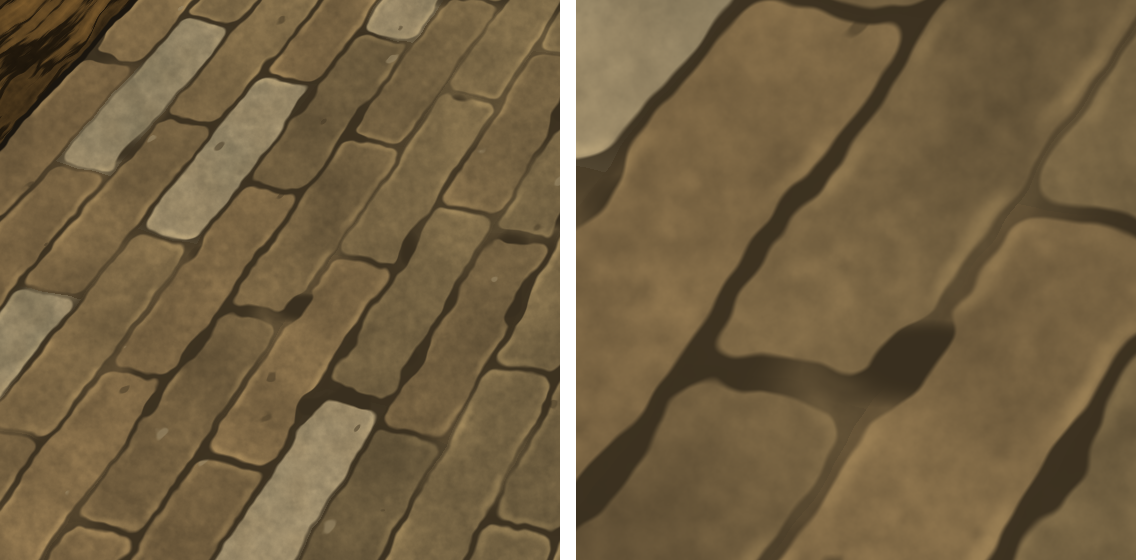
Left, the full canvas; right, a detail of the centre.
A Shadertoy shader for this texture:

```glsl
// Worn brown brick paving in slanted perspective rows, with a few pale bricks and a dark timber corner.
#define BRICK_LENGTH 2.55
#define ROW_SHIFT 0.63
#define JOINT_WIDTH 0.026
#define CORNER_RADIUS 0.16
#define WOBBLE 0.085
#define LONE_PALE vec2(7.0, -3.0)
#define BROWN vec3(0.468, 0.382, 0.252)
#define OLIVE vec3(0.435, 0.368, 0.248)
#define PALE vec3(0.615, 0.550, 0.420)
#define PALE_GREY vec3(0.520, 0.475, 0.365)
#define JOINT_DARK vec3(0.225, 0.185, 0.120)
#define TIMBER vec3(0.350, 0.255, 0.125)

float hash(vec2 p) {
    return fract(sin(dot(p, vec2(127.1, 311.7))) * 43758.545);
}

float noise(vec2 p) {
    vec2 i = floor(p), f = fract(p);
    f = f * f * (3.0 - 2.0 * f);
    return mix(mix(hash(i), hash(i + vec2(1, 0)), f.x),
               mix(hash(i + vec2(0, 1)), hash(i + vec2(1, 1)), f.x), f.y);
}

float fbm(vec2 p) {
    float sum = 0.0, amp = 0.5;
    for (int i = 0; i < 5; i++) {
        sum += amp * noise(p);
        p = mat2(1.6, 1.2, -1.2, 1.6) * p + 3.7;
        amp *= 0.5;
    }
    return sum;
}

// Width of one row of bricks at a given height of the canvas.
float rowScale(vec2 uv) {
    return 0.110 + 0.0417 * (1.0 - uv.y);
}

// Perspective floor: x counts rows, y runs along them.
vec2 floorCoords(vec2 uv) {
    float t = 1.0 - uv.y;
    return vec2(uv.x - 0.241 + 0.925 * t, t - 0.2 * uv.x) / rowScale(uv);
}

// A diagonal run of pale bricks on the left, and a single one apart.
float isPale(vec2 id) {
    bool run = abs(mod(id.x - id.y, 3.0) - 2.0) < 0.5 && id.x < 4.5 && id.x + id.y < 2.5;
    return run || distance(id, LONE_PALE) < 0.5 ? 1.0 : 0.0;
}

// Scattered small marks: x is the coverage, y picks dark or light.
vec2 chips(vec2 g) {
    vec2 cell = floor(g), result = vec2(0.0);
    for (int j = -1; j <= 1; j++)
    for (int i = -1; i <= 1; i++) {
        vec2 c = cell + vec2(i, j);
        vec2 centre = c + vec2(hash(c + 5.1), hash(c + 9.3));
        float radius = 0.04 + 0.09 * hash(c + 2.7);
        float dist = length(g - centre) + 0.12 * (noise(g * 9.0) - 0.5);
        float cover = step(0.74, hash(c)) * (1.0 - smoothstep(radius * 0.4, radius, dist));
        if (cover > result.x) result = vec2(cover, hash(c + 13.0));
    }
    return result;
}

void mainImage(out vec4 fragColor, in vec2 fragCoord) {
    vec2 uv = fragCoord / iResolution.xy;
    float aa = 0.7 / (iResolution.y * rowScale(uv));
    vec2 flat_g = floorCoords(uv);
    vec2 g = flat_g + WOBBLE * (vec2(noise(uv * 20.0), noise(uv * 20.0 + 40.0)) - 0.5)
           + 0.4 * WOBBLE * (vec2(noise(uv * 65.0), noise(uv * 65.0 + 17.0)) - 0.5);

    // Brick cell and rounded distance to its border
    float row = floor(g.x);
    float along = g.y / BRICK_LENGTH - 0.235 - ROW_SHIFT * row - 0.45 * step(7.5, row);
    vec2 id = vec2(row, floor(along));
    vec2 f = vec2(fract(g.x), fract(along));
    vec2 side = min(f, 1.0 - f) * vec2(0.8, BRICK_LENGTH);
    float d = CORNER_RADIUS - length(max(CORNER_RADIUS - side, 0.0));

    // Brick colour, mottling and grain
    float mottle = fbm(uv * 9.0 + hash(id) * 20.0);
    float grain = fbm(uv * 75.0) - 0.48;
    float pale = isPale(id);
    vec3 color = mix(BROWN, OLIVE, smoothstep(0.2, 0.9, 0.6 * uv.x + 0.5 * hash(id + 3.0)));
    color *= 1.0 + 0.14 * (hash(id + 8.0) - 0.5) + 0.42 * (mottle - 0.46);
    vec3 paleColor = mix(PALE_GREY, PALE, smoothstep(0.25, 0.65, mottle));
    color = mix(color, paleColor, pale * (0.8 + 0.2 * noise(uv * 30.0)));
    color *= 1.0 + 0.24 * grain;

    // Worn light rims
    float rim = smoothstep(0.02, 0.06, d) * (1.0 - smoothstep(0.06, 0.14, d));
    color += rim * smoothstep(0.45, 0.8, noise(uv * 16.0 + 6.0)) * vec3(0.10, 0.085, 0.055);

    // Chips and stains
    vec2 chip = chips(flat_g * 1.4);
    vec3 chipColor = chip.y > 0.55 ? PALE : JOINT_DARK * 1.25;
    color = mix(color, chipColor, chip.x * 0.55);

    // Joints of uneven width and depth, with dirt gathered in places
    float lump = smoothstep(0.74, 0.92, noise(uv * 11.0 + 2.0));
    float halfWidth = JOINT_WIDTH * (0.4 + noise(g * 1.7)) + 0.07 * lump;
    float joint = 1.0 - smoothstep(halfWidth - aa, halfWidth + aa + 0.02, d);
    float depth = mix(0.4, 0.95, smoothstep(0.2, 0.6, noise(g * vec2(1.2, 0.9) + 7.0)));
    color = mix(color, JOINT_DARK, joint * max(depth, lump));

    // Timber beyond the first row, parted by a dark gap
    float streak = fbm(vec2(g.x * 3.5 + noise(uv * 14.0), g.y * 0.8));
    vec3 timber = TIMBER * (0.45 + 1.1 * streak + 0.3 * grain);
    timber *= 1.0 - 0.6 * (1.0 - smoothstep(0.02, 0.1, abs(streak - 0.42)));
    color = mix(timber, color, smoothstep(-aa, aa, g.x));
    float gap = 1.0 - smoothstep(0.035, 0.07 + aa, abs(g.x + 0.02));
    color = mix(color, JOINT_DARK * 0.45, gap);

    fragColor = vec4(clamp(color, 0.0, 1.0), 1.0);
}
```
